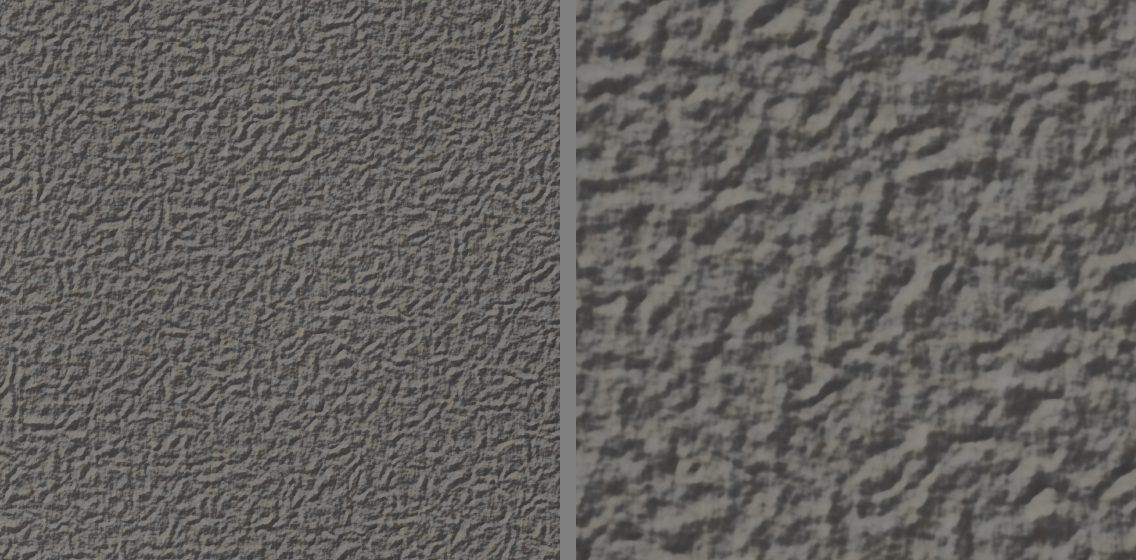
Left, the full canvas; right, a detail of the centre.
A WebGL 1 fragment shader for this texture:

```glsl
precision highp float;
uniform vec2 u_resolution;

vec2 hashDirection(vec2 cell) {
  float angle = 6.2832 * fract(sin(dot(cell, vec2(127.1, 311.7))) * 43758.55);
  return vec2(cos(angle), sin(angle));
}

// Gradient noise, roughly -0.7 to 0.7
float noise(vec2 p) {
  vec2 cell = floor(p);
  vec2 f = p - cell;
  vec2 u = f * f * f * (f * (f * 6.0 - 15.0) + 10.0);
  vec2 right = vec2(1.0, 0.0);
  vec2 up = vec2(0.0, 1.0);
  float bottom = mix(dot(hashDirection(cell), f),
                     dot(hashDirection(cell + right), f - right), u.x);
  float top = mix(dot(hashDirection(cell + up), f - up),
                  dot(hashDirection(cell + 1.0), f - 1.0), u.x);
  return mix(bottom, top, u.y);
}

// Rounded bumps parted by creases, with smaller lumps and grit on top
float reliefHeight(vec2 p) {
  vec2 warp = vec2(noise(p * 0.6 + 7.3), noise(p * 0.6 + 41.8));
  vec2 q = p + 0.5 * warp;
  float fold = noise(q);
  float height = 0.8 * sqrt(fold * fold + 0.006);
  height += 0.45 * noise(q * 1.7 + 19.4);
  height += 0.13 * noise(p * 4.1 + 63.2);
  return height + 0.035 * noise(p * 8.5 + 5.7);
}

void main() {
  vec2 uv = gl_FragCoord.xy / u_resolution.y;
  vec2 p = uv * 38.0;

  // Raking light from the upper left
  vec2 toLight = normalize(vec2(-0.62, 0.78));
  float reach = 0.1;
  float height = reliefHeight(p);
  float slope = (height - reliefHeight(p + toLight * reach)) / reach;
  float facing = 1.25 * slope + 0.1;
  float light = 0.5 + 0.5 * facing / sqrt(1.0 + facing * facing);

  // Shaded creases, fine mottling and uneven broad lighting
  light += 0.16 * (height - 0.18);
  light += 0.08 * noise(uv * 190.0);
  light += 0.07 * noise(uv * 2.3 + 3.1) + 0.06 * (0.5 - uv.x);

  vec3 shadow = vec3(0.235, 0.23, 0.225);
  vec3 lit = vec3(0.515, 0.505, 0.483);
  vec3 color = mix(shadow, lit, clamp(light, -0.1, 1.2));

  // Faint warm and cool tint
  color += vec3(0.018, 0.0, -0.016) * noise(uv * 55.0 + 11.0);
  gl_FragColor = vec4(color, 1.0);
}
```
